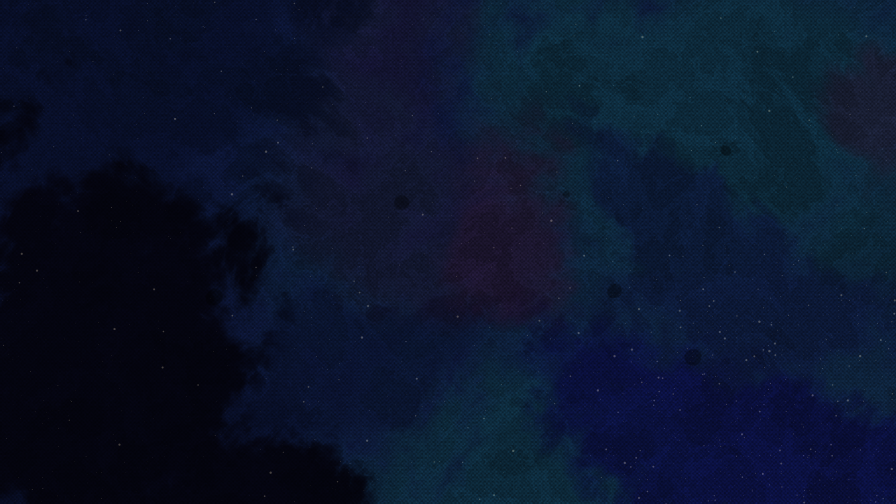
This background is drawn by a WebGL 2 fragment shader. Its source:

```glsl
#version 300 es
precision highp float;
// Dark ink nebula on woven canvas: overlapping washes, warped and broken into
// round lobes by layered cellular noise, with crisp stain rims, a few ink
// drops, faint star dust and a fine thread pattern.

uniform vec2 u_resolution;
out vec4 fragColor;

vec2 hash2(vec2 p) {
    vec3 q = fract(p.xyx * vec3(0.1031, 0.1030, 0.0973));
    q += dot(q, q.yzx + 33.33);
    return fract((q.xx + q.yz) * q.zy);
}

mat2 rotation(float angle) {
    float c = cos(angle), s = sin(angle);
    return mat2(c, s, -s, c);
}

// Round bumps around scattered cell points, centred near zero.
float lobes(vec2 p) {
    vec2 cell = floor(p), f = fract(p);
    float nearest = 2.0;
    for (int y = -1; y <= 1; y++)
        for (int x = -1; x <= 1; x++) {
            vec2 o = vec2(x, y);
            vec2 d = o + hash2(cell + o + 50.0) - f;
            nearest = min(nearest, dot(d, d));
        }
    return 0.3 - nearest;
}

// Fractal sum of lobes, softened by a sine warp.
float billow(vec2 p) {
    float sum = 0.0, amp = 0.5;
    for (int i = 0; i < 5; i++) {
        p += 0.18 * sin(p.yx * 1.9 + vec2(0.4, 2.1));
        sum += amp * lobes(p);
        p = rotation(0.7) * p * 2.03 + 3.7;
        amp *= 0.6;
    }
    return sum;
}

// Elliptical pool: 1 at its centre, 0 on its rim, negative outside.
float pool(vec2 p, vec2 centre, vec2 radius, float tilt) {
    return 1.0 - length((rotation(-tilt) * (p - centre)) / radius);
}

float wash(float field, float softness) {
    return smoothstep(-softness, softness, field);
}

// One dot per cell: x = distance to it, yz = random values.
vec3 scatter(vec2 p, float scale) {
    vec2 cell = floor(p * scale);
    vec2 spot = cell + 0.2 + 0.6 * hash2(cell + 7.0);
    return vec3(length(p * scale - spot) / scale, hash2(cell + 91.0));
}

void main() {
    vec2 p = gl_FragCoord.xy / u_resolution.y;
    float px = 1.0 / u_resolution.y;
    float coarse = billow(p * 3.2 + 4.0);
    float fine = billow(p * 7.5 + 17.0);
    float ragged = 1.2 * coarse + 0.8 * fine;
    vec2 q = p + 0.22 * vec2(billow(p * 2.6 + 31.0), billow(p * 2.6 + 63.0));

    // Navy ground turning blue, then teal, to the right.
    vec3 col = mix(vec3(0.045, 0.08, 0.20), vec3(0.05, 0.128, 0.22),
                   wash((p.x - 0.9) * 0.45 + 0.9 * ragged, 0.3));
    float teal = max(pool(q, vec2(1.42, 0.84), vec2(0.42, 0.27), -0.2),
                     pool(q, vec2(1.08, 0.07), vec2(0.28, 0.15), 0.1));
    col = mix(col, vec3(0.05, 0.168, 0.23), 0.85 * wash(teal + ragged, 0.45));
    float shade = pool(q, vec2(0.75, 0.3), vec2(0.24, 0.09), 0.3);
    col = mix(col, vec3(0.035, 0.065, 0.17), 0.7 * wash(shade + ragged, 0.25));

    // Faint plum veil descending from the top, with small warmer patches.
    float plum = max(pool(q, vec2(0.79, 0.98), vec2(0.12, 0.3), 0.1),
                     pool(q, vec2(0.84, 0.61), vec2(0.24, 0.16), -0.35));
    col = mix(col, vec3(0.105, 0.06, 0.17), 0.45 * wash(plum + ragged, 0.5));
    float ember = max(pool(q, vec2(1.04, 0.54), vec2(0.09, 0.14), 0.5),
                      pool(q, vec2(1.77, 0.8), vec2(0.07, 0.11), 0.0));
    col = mix(col, vec3(0.17, 0.07, 0.18), 0.42 * wash(ember + ragged, 0.5));

    // Indigo basin in the lower right and a slanted smear above it.
    float basin = pool(q, vec2(1.51, 0.12), vec2(0.38, 0.17), -0.4);
    col = mix(col, vec3(0.038, 0.05, 0.245), 0.85 * wash(basin + 0.8 * ragged, 0.3));
    float smear = max(pool(q, vec2(1.4, 0.57), vec2(0.24, 0.07), -0.65),
                      pool(q, vec2(1.55, 0.4), vec2(0.25, 0.09), -0.2));
    col = mix(col, vec3(0.045, 0.085, 0.21), 0.75 * wash(smear + ragged, 0.3));

    // Night on the left: dark navy first, then near black.
    float shore = 0.5 - p.x + 0.1 * cos(p.y * 6.0) + 0.4 * ragged;
    col = mix(col, vec3(0.028, 0.052, 0.145), 0.85 * wash(shore, 0.1));
    float night = max(pool(q, vec2(0.17, 0.32), vec2(0.3, 0.35), 0.1),
                      pool(q, vec2(0.52, 0.02), vec2(0.15, 0.14), 0.0));
    col = mix(col, vec3(0.015, 0.015, 0.055), 0.93 * wash(night + 1.1 * ragged, 0.22));

    // Crisp stain layers, pigment mottling and a few dark drops.
    col *= 1.0 - 0.13 * smoothstep(0.0, 0.03, fine - 0.08)
               - 0.1 * smoothstep(0.0, 0.02, coarse - 0.14);
    col *= 1.06 + 0.25 * fine;
    vec3 drop = scatter(p + 0.002 * sin(p.yx * 70.0), 6.0);
    float dropSize = 0.006 + 0.011 * drop.z;
    col *= 1.0 - 0.35 * step(0.92, drop.y)
               * (1.0 - smoothstep(dropSize - px, dropSize + px, drop.x));

    // Woven threads with slight grain.
    vec2 thread = sin(p * 805.0);
    float grain = hash2(floor(p * 288.0)).x - 0.5;
    col *= 1.0 + 0.17 * thread.x * thread.y + 0.04 * thread.y + 0.2 * grain;

    // Sparse faint stars, with denser dust over the basin.
    float dust = wash(pool(p, vec2(1.58, 0.14), vec2(0.42, 0.32), -0.3), 0.5);
    for (int i = 0; i < 3; i++) {
        vec3 star = scatter(p + float(i) * 3.1, 26.0 + 32.0 * float(i));
        float size = 0.0003 + 0.002 * pow(star.z, 14.0);
        float glow = 1.0 - smoothstep(size - 0.7 * px, size + 0.7 * px, star.x);
        float present = step(star.y, 0.06 + 0.3 * dust);
        col += vec3(0.25, 0.23, 0.18) * glow * present * (0.3 + 0.7 * star.z * star.z);
    }
    fragColor = vec4(col, 1.0);
}
```
